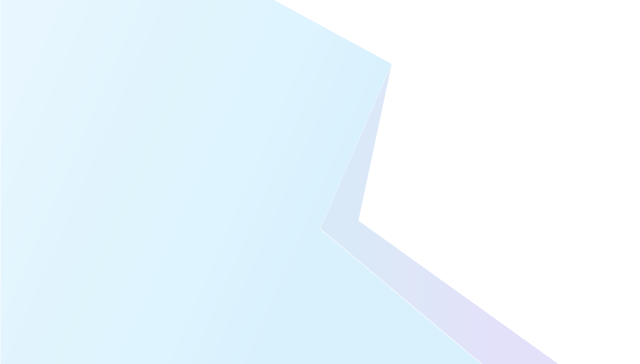
Give the GLSL for this background, as a Shadertoy shader.

```glsl
#define CREST_START vec2(0.4245, 0.5703)
#define CREST_TIP vec2(0.6120, 0.4685)
#define BLUE_NOTCH vec2(0.5000, 0.2115)
#define BLUE_FOOT vec2(0.7526, 0.0)
#define LILAC_NOTCH vec2(0.5600, 0.2240)
#define LILAC_FOOT vec2(0.8724, 0.0)
#define SHEEN_DIR vec2(0.916, -0.402)
#define SEAM_WIDTH 0.0007

// Signed distance to the line a-b, positive on its right-hand side
float rightOf(vec2 p, vec2 a, vec2 b) {
    vec2 d = normalize(b - a);
    vec2 q = p - a;
    return d.y * q.x - d.x * q.y;
}

float segmentDistance(vec2 p, vec2 a, vec2 b) {
    vec2 q = p - a;
    vec2 d = b - a;
    return length(q - d * clamp(dot(q, d) / dot(d, d), 0.0, 1.0));
}

// Area under the crest, bounded on the right by a bent edge
float bentPanel(vec2 p, vec2 notch, vec2 foot) {
    float bend = max(rightOf(p, CREST_TIP, notch), rightOf(p, notch, foot));
    return min(rightOf(p, CREST_START, CREST_TIP), bend);
}

float coverage(float dist, float pixel) {
    return clamp(dist / pixel + 0.5, 0.0, 1.0);
}

vec3 blueSheen(vec2 p) {
    float t = dot(p, SHEEN_DIR);
    vec3 color = mix(vec3(0.910, 0.967, 1.000), vec3(0.878, 0.955, 0.990), smoothstep(-0.23, 0.10, t));
    color = mix(color, vec3(0.871, 0.957, 1.000), smoothstep(0.08, 0.20, t));
    return mix(color, vec3(0.850, 0.945, 0.993), smoothstep(0.20, 0.40, t));
}

vec3 lilacFade(vec2 p) {
    vec3 color = mix(vec3(0.853, 0.914, 0.973), vec3(0.867, 0.906, 0.973), smoothstep(0.52, 0.65, p.x));
    return mix(color, vec3(0.890, 0.882, 0.980), smoothstep(0.60, 0.80, p.x));
}

void mainImage(out vec4 fragColor, in vec2 fragCoord) {
    vec2 p = fragCoord / iResolution.x;
    float pixel = 1.0 / iResolution.x;
    vec3 white = vec3(1.0);

    // Panels, back to front
    vec3 color = white;
    color = mix(color, lilacFade(p), coverage(bentPanel(p, LILAC_NOTCH, LILAC_FOOT), pixel));
    color = mix(color, blueSheen(p), coverage(bentPanel(p, BLUE_NOTCH, BLUE_FOOT), pixel));

    // Pale seams where the panels meet, and along the left border
    float upperSeam = segmentDistance(p, CREST_TIP, BLUE_NOTCH);
    float lowerSeam = segmentDistance(p, BLUE_NOTCH, BLUE_FOOT);
    color = mix(color, white, 0.30 * coverage(SEAM_WIDTH - upperSeam, pixel));
    color = mix(color, white, 0.65 * coverage(SEAM_WIDTH - lowerSeam, pixel));
    color = mix(color, white, 0.60 * coverage(SEAM_WIDTH * 1.5 - p.x, pixel));

    fragColor = vec4(color, 1.0);
}
```
